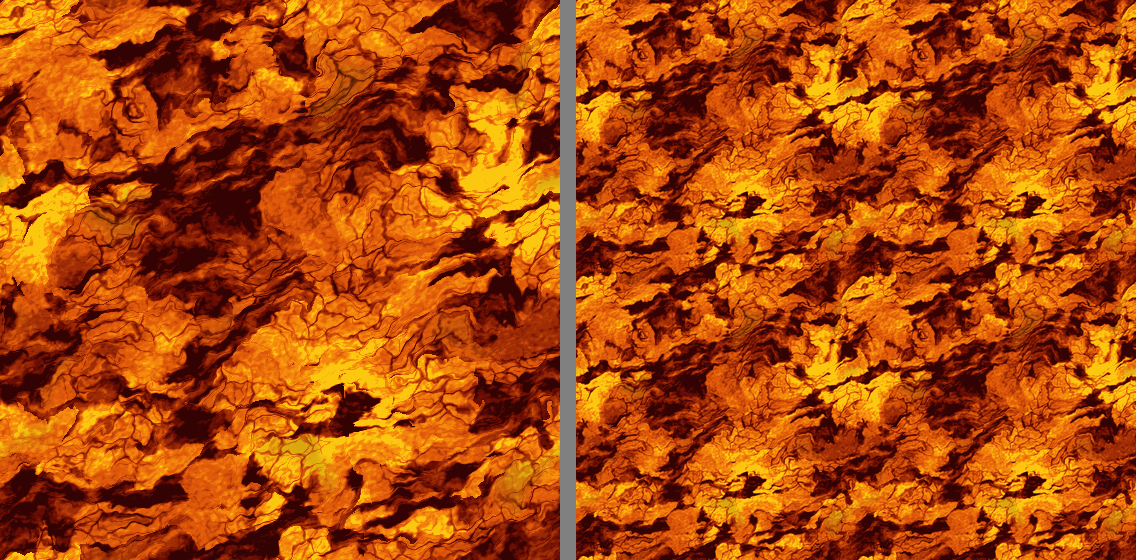
Left, the tile; right, the same tile 2 across and 2 down.
Reproduce this texture procedurally as a WebGL 2 fragment shader.

```glsl
#version 300 es
precision highp float;
// Glowing amber flakes, cracked and set in a dark, swirling mineral ground.
// Warped cells form the flakes and cracks, gradient noise the ground and veins.
// A slanted lattice that wraps on whole repeats tilts the grain and tiles.

uniform vec2 u_resolution;
out vec4 fragColor;

const float SLANT = 0.25;   // rise of the grain; row counts are multiples of 4
const float TAU = 6.28319;

vec2 hash2(vec2 c) {
  vec3 h = fract(c.xyx * vec3(0.1031, 0.1030, 0.0973));
  h += dot(h, h.yzx + 33.33);
  return fract((h.xx + h.yz) * h.zy);
}

vec2 toLattice(vec2 p, vec2 repeats) {
  return repeats * vec2(p.x, p.y - SLANT * p.x);
}

// Brings a lattice cell back into the base tile of the slanted lattice.
vec2 wrapCell(vec2 c, vec2 repeats) {
  float turns = floor((c.x + 0.5) / repeats.x);
  c += turns * repeats * vec2(-1.0, SLANT);
  c.y -= repeats.y * floor((c.y + 0.5) / repeats.y);
  return c;
}

float corner(vec2 cell, vec2 offset, vec2 repeats, float seed) {
  float angle = TAU * hash2(wrapCell(cell, repeats) + 17.0 * seed).x;
  return dot(vec2(cos(angle), sin(angle)), offset);
}

float gradientNoise(vec2 p, vec2 repeats, float seed) {
  vec2 l = toLattice(p, repeats), i = floor(l), f = l - i;
  vec2 s = f * f * f * (f * (f * 6.0 - 15.0) + 10.0);
  vec2 e = vec2(1.0, 0.0);
  float low = mix(corner(i, f, repeats, seed),
                  corner(i + e.xy, f - e.xy, repeats, seed), s.x);
  float high = mix(corner(i + e.yx, f - e.yx, repeats, seed),
                   corner(i + e.xx, f - e.xx, repeats, seed), s.x);
  return mix(low, high, s.y);
}

float fbm(vec2 p, vec2 repeats, int octaves, float seed) {
  float sum = 0.0, gain = 1.0;
  for (int k = 0; k < octaves; k++) {
    sum += gain * gradientNoise(p, repeats, seed + float(k));
    repeats *= 2.0;
    gain *= 0.5;
  }
  return sum;
}

// Cellular flakes: x = distance to the border, yz = random tones of the cell.
vec3 flakes(vec2 p, vec2 repeats, float seed) {
  vec2 l = toLattice(p, repeats), i = floor(l), tones = vec2(0.0);
  float nearest = 9.0, second = 9.0;
  for (int y = -1; y <= 1; y++)
    for (int x = -1; x <= 1; x++) {
      vec2 cell = i + vec2(x, y);
      vec2 id = wrapCell(cell, repeats) + 17.0 * seed;
      float d = length(cell + 0.1 + 0.8 * hash2(id) - l);
      if (d < nearest) {
        second = nearest;
        nearest = d;
        tones = hash2(id + 71.0);
      } else second = min(second, d);
    }
  return vec3(second - nearest, tones);
}

// Dark lines along the zero crossings of the noise.
float vein(vec2 p, vec2 repeats, float width, float seed) {
  return 1.0 - smoothstep(0.0, width, abs(gradientNoise(p, repeats, seed)));
}

// Heat from 0 to 1 becomes near black, rust, orange, then yellow.
vec3 amber(float heat) {
  vec3 c = mix(vec3(0.20, 0.01, 0.01), vec3(0.41, 0.05, 0.01), smoothstep(0.04, 0.20, heat));
  c = mix(c, vec3(0.62, 0.17, 0.02), smoothstep(0.20, 0.42, heat));
  c = mix(c, vec3(0.88, 0.35, 0.04), smoothstep(0.42, 0.67, heat));
  c = mix(c, vec3(0.96, 0.54, 0.05), smoothstep(0.67, 0.86, heat));
  return mix(c, vec3(0.99, 0.78, 0.06), smoothstep(0.86, 0.97, heat));
}

void main() {
  vec2 p = gl_FragCoord.xy / u_resolution;

  // Broad swirls, then a fine ragged displacement.
  vec2 swirl = vec2(fbm(p, vec2(4.0), 5, 1.0), fbm(p, vec2(4.0), 5, 11.0));
  vec2 ragged = vec2(fbm(p, vec2(32.0), 3, 21.0), fbm(p, vec2(32.0), 3, 31.0));
  vec2 q = p + 0.075 * swirl + 0.009 * ragged;

  vec3 plate = flakes(q, vec2(6.0, 12.0), 2.0);
  vec3 chip = flakes(q, vec2(20.0, 32.0), 3.0);
  float ground = fbm(q, vec2(4.0, 8.0), 5, 41.0);
  float fibre = fbm(q, vec2(16.0, 32.0), 4, 51.0);
  float grain = fbm(p, vec2(96.0, 128.0), 2, 61.0);

  // Where flakes stand out from the ground.
  float body = ground + 0.45 * (plate.y - 0.5) + 0.28 * (chip.y - 0.5) + 0.22 * fibre;
  body += 0.21 - 0.35 * (1.0 - smoothstep(0.0, 0.35, plate.x));
  float flake = smoothstep(-0.09, 0.09, body);

  // Cracks and veins.
  float cracked = smoothstep(-0.25, 0.2, gradientNoise(p, vec2(7.0, 8.0), 71.0));
  float crack = cracked * (1.0 - smoothstep(0.02, 0.17, chip.x));
  float veins = max(vein(q, vec2(9.0, 16.0), 0.045, 81.0),
                    0.8 * vein(q, vec2(22.0, 40.0), 0.07, 82.0));

  // Heat of the two materials.
  float glow = gradientNoise(p, vec2(3.0, 4.0), 91.0);
  float dark = 0.25 + 0.72 * fibre + 0.25 * ground - 0.16 * veins;
  float bright = 0.76 + 0.5 * glow + 0.26 * (plate.z - 0.5) + 0.16 * (chip.z - 0.5);
  bright += 0.22 * fibre - 0.42 * crack - 0.24 * veins * (0.4 + 0.6 * cracked);
  float heat = mix(dark, bright, flake) + 0.16 * grain;

  // A few faint olive smears.
  vec3 color = amber(heat);
  float smear = smoothstep(0.25, 0.5, gradientNoise(q, vec2(6.0, 8.0), 95.0));
  color = mix(color, vec3(0.52, 0.38, 0.04), 0.3 * smear * flake);
  fragColor = vec4(color, 1.0);
}
```
